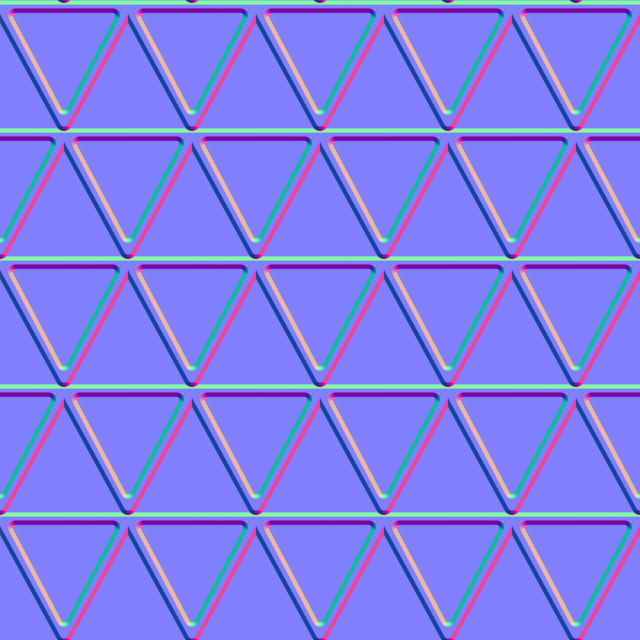
Give the GLSL for this texture map, as a three.js fragment shader.

```glsl
// Tangent-space normal map of staggered, downward-pointing triangular frames.
// Each frame has an outer bevel around a sharp triangle and an inner bevel
// around a smaller rounded one; the normals follow the distance gradients.

#define REPEATS 5.0
#define TILT 0.97                      // sideways part of a bevel normal
#define EDGE 0.006                     // edge softness, in cells
#define OUTER_TRI vec3(0.489, 0.934, 0.040)  // half width, top, tip
#define INNER_TRI vec3(0.380, 0.878, 0.161)
#define OUTER_BAND vec2(0.030, 0.063)  // start and end distance of bevel
#define INNER_BAND vec2(0.0215, 0.056)

varying vec2 vUv;

// Vector from the closest point of segment ab to p
vec2 fromSegment(vec2 p, vec2 a, vec2 b) {
  vec2 ab = b - a;
  return p - a - ab * clamp(dot(p - a, ab) / dot(ab, ab), 0.0, 1.0);
}

// Outward direction (xy) and signed distance (z) of a symmetric triangle
vec3 triangleField(vec2 p, vec3 tri) {
  vec2 q = vec2(abs(p.x), p.y);
  vec2 corner = vec2(tri.x, tri.y);
  vec2 tip = vec2(0.0, tri.z);
  vec2 toTop = fromSegment(q, vec2(0.0, tri.y), corner);
  vec2 toSide = fromSegment(q, corner, tip);
  vec2 v = dot(toTop, toTop) < dot(toSide, toSide) ? toTop : toSide;
  vec2 side = corner - tip;
  bool inside = q.y < tri.y && side.x * (q.y - tip.y) > side.y * q.x;
  float d = length(v);
  vec2 dir = v / max(d, 1e-5);
  dir.x *= p.x < 0.0 ? -1.0 : 1.0;
  return vec3(dir, inside ? -d : d);
}

// Soft mask of the distances between band.x and band.y
float bandMask(float d, vec2 band) {
  return smoothstep(-EDGE, EDGE, d - band.x) * smoothstep(-EDGE, EDGE, band.y - d);
}

// Position inside the cell of a row; odd rows shift by half a cell
vec2 cellPoint(vec2 grid, float row) {
  float wrapped = floor(mod(row + 0.5, REPEATS));
  float shift = 0.5 * mod(wrapped, 2.0);
  return vec2(fract(grid.x + shift) - 0.5, grid.y - row);
}

// Lays both bevels of one row of frames over a normal
vec3 addFrames(vec3 normal, vec2 p) {
  float flatZ = sqrt(1.0 - TILT * TILT);

  // Outer bevel falls away from the frame, with a soft seam between cells
  vec3 outer = triangleField(p, OUTER_TRI);
  outer.x *= smoothstep(0.0, EDGE, 0.5 - abs(p.x));
  normal = mix(normal, vec3(outer.xy * TILT, flatZ), bandMask(outer.z, OUTER_BAND));

  // Inner bevel falls toward the centre
  vec3 inner = triangleField(p, INNER_TRI);
  return mix(normal, vec3(-inner.xy * TILT, flatZ), bandMask(inner.z, INNER_BAND));
}

void main() {
  vec2 grid = vUv * REPEATS;
  float row = floor(grid.y);
  vec3 normal = vec3(0.0, 0.0, 1.0);

  // The tips of the row above reach over the top edge of this row
  for (int i = 0; i < 2; i++) {
    normal = addFrames(normal, cellPoint(grid, row + float(i)));
  }
  gl_FragColor = vec4(normal * 0.5 + 0.5, 1.0);
}
```
